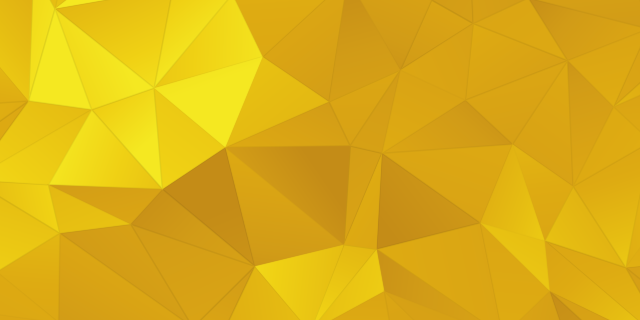
A WebGL 2 fragment shader for this background:

```glsl
#version 300 es
precision highp float;
// Low-poly background of irregular golden triangles with soft inner gradients.

uniform vec2 u_resolution;
out vec4 fragColor;

const float CELLS_PER_HEIGHT = 4.0;
const float JITTER = 0.84;
const float SEAM_WIDTH = 0.006;

float hash(vec2 p, float seed) {
    vec3 q = fract(vec3(p.xyx + seed * 1.37) * vec3(0.1031, 0.1030, 0.0973));
    q += dot(q, q.yzx + 33.33);
    return fract((q.x + q.y) * q.z);
}

float cross2(vec2 a, vec2 b) { return a.x * b.y - a.y * b.x; }

// Grid corner moved by a random offset
vec2 corner(vec2 id) {
    return id + JITTER * (vec2(hash(id, 3.0), hash(id, 11.0)) - 0.5);
}

// Signed distance to the line through a and b, positive on the left
float sideDistance(vec2 p, vec2 a, vec2 b) {
    return cross2(b - a, p - a) / max(length(b - a), 0.001);
}

// Approximate triangle distance, positive inside (counterclockwise corners)
float triangleDistance(vec2 p, vec2 a, vec2 b, vec2 c) {
    return min(sideDistance(p, a, b), min(sideDistance(p, b, c), sideDistance(p, c, a)));
}

// Flat-topped elliptical patch
float patchAt(vec2 p, vec2 center, vec2 radii) {
    vec2 d = (p - center) / radii;
    float r2 = dot(d, d);
    return exp(-r2 * r2);
}

// Broad light and shade in units of the canvas height
float broadTone(vec2 p) {
    return 0.31
        + 0.62 * patchAt(p, vec2(0.32, 0.83), vec2(0.62, 0.38))
        + 0.38 * patchAt(p, vec2(1.75, 0.30), vec2(0.32, 0.24))
        + 0.40 * patchAt(p, vec2(0.94, 0.15), vec2(0.24, 0.18))
        + 0.40 * patchAt(p, vec2(0.14, 0.35), vec2(0.22, 0.17))
        - 0.22 * patchAt(p, vec2(0.80, 0.42), vec2(0.45, 0.14));
}

// Ochre to lemon ramp
vec3 goldRamp(float tone) {
    vec3 stops[7] = vec3[7](
        vec3(0.77, 0.55, 0.09), vec3(0.82, 0.61, 0.09), vec3(0.85, 0.64, 0.08),
        vec3(0.87, 0.67, 0.07), vec3(0.90, 0.74, 0.07), vec3(0.94, 0.82, 0.08),
        vec3(0.96, 0.91, 0.13));
    float t = clamp(tone, 0.0, 1.0) * 6.0;
    int i = min(int(t), 5);
    return mix(stops[i], stops[i + 1], t - float(i));
}

// Shaded triangle: colour times coverage, and coverage
vec4 facet(vec2 p, vec2 a, vec2 b, vec2 c, vec2 id, float seed, float pixel) {
    float d = triangleDistance(p, a, b, c);
    float coverage = 1.0 / (1.0 + exp(-clamp(d / (0.22 * pixel), -25.0, 25.0)));
    vec2 center = (a + b + c) / 3.0;

    // Neighbours of one quad share part of their tone
    float tone = broadTone(center / CELLS_PER_HEIGHT);
    tone += 0.22 * (hash(id, 23.0) - 0.5) + 0.28 * (hash(id, seed) - 0.5);
    float angle = 6.2832 * hash(id, seed + 5.0);
    float slope = mix(0.08, 0.26, hash(id, seed + 9.0));
    tone += slope * dot(p - center, vec2(cos(angle), sin(angle)));

    // Faint hairline on some edges
    float seam = 1.0 - smoothstep(0.0, SEAM_WIDTH + pixel, abs(d));
    float seamDepth = 0.09 * hash(id, seed + 13.0);
    return vec4(goldRamp(tone) * (1.0 - seamDepth * seam), 1.0) * coverage;
}

// Quad split along the diagonal that gives the better pair of triangles
vec4 quad(vec2 p, vec2 id, float pixel) {
    vec2 a = corner(id);
    vec2 b = corner(id + vec2(1.0, 0.0));
    vec2 c = corner(id + vec2(1.0, 1.0));
    vec2 d = corner(id + vec2(0.0, 1.0));
    float splitAC = min(cross2(b - a, c - a), cross2(c - a, d - a));
    float splitBD = min(cross2(b - a, d - a), cross2(c - b, d - b));
    if (splitAC > splitBD) {
        return facet(p, a, b, c, id, 31.0, pixel) + facet(p, a, c, d, id, 57.0, pixel);
    }
    return facet(p, a, b, d, id, 31.0, pixel) + facet(p, b, c, d, id, 57.0, pixel);
}

void main() {
    vec2 p = gl_FragCoord.xy / u_resolution.y * CELLS_PER_HEIGHT;
    float pixel = CELLS_PER_HEIGHT / u_resolution.y;

    // Blend the facets of all nearby quads by coverage
    vec4 sum = vec4(0.0);
    for (int y = -1; y <= 1; y++) {
        for (int x = -1; x <= 1; x++) {
            sum += quad(p, floor(p) + vec2(x, y), pixel);
        }
    }
    fragColor = vec4(sum.rgb / sum.a, 1.0);
}
```
